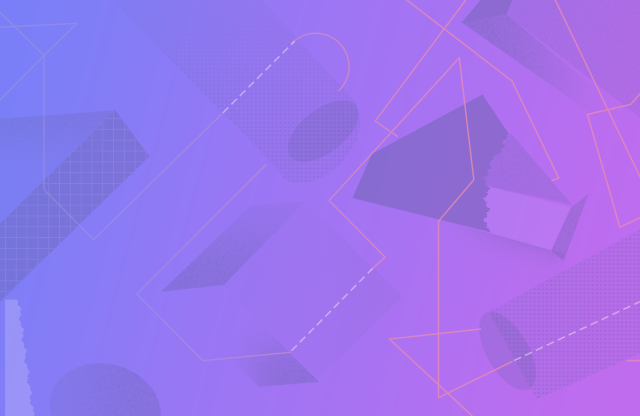
Reproduce this background procedurally as a Shadertoy shader.

```glsl
const vec3 DUSK = vec3(0.40, 0.38, 0.66);
const vec3 PALE = vec3(0.80, 0.76, 0.98);

float fill(float d, float aa) { return smoothstep(-aa, aa, d); }

// Signed distance to a line, positive on the right of a -> b
float side(vec2 p, vec2 a, vec2 b) {
  vec2 d = normalize(b - a);
  return dot(p - a, vec2(d.y, -d.x));
}

// Mask of a convex quad, corners packed in pairs, clockwise
float quad(vec2 p, vec4 m, vec4 n, float aa) {
  float d = min(side(p, m.xy, m.zw), side(p, m.zw, n.xy));
  return fill(min(d, min(side(p, n.xy, n.zw), side(p, n.zw, m.xy))), aa);
}

// Mask of a rotated ellipse
float ellipse(vec2 p, vec2 radii, float angle, float aa) {
  float c = cos(angle), s = sin(angle);
  vec2 q = mat2(c, -s, s, c) * p;
  return fill((1.0 - length(q / radii)) * min(radii.x, radii.y), aa);
}

float segment(vec2 p, vec2 a, vec2 b) {
  vec2 d = b - a;
  return length(p - a - d * clamp(dot(p - a, d) / dot(d, d), 0.0, 1.0));
}

// Distance to three joined segments
float path(vec2 p, vec4 m, vec4 n) {
  return min(segment(p, m.xy, m.zw), min(segment(p, m.zw, n.xy), segment(p, n.xy, n.zw)));
}

float dashes(vec2 p, vec2 a, vec2 b, float aa) {
  float along = dot(p - a, normalize(b - a));
  float gap = 0.9 - abs(fract(along / 2.9) - 0.5) * 2.9;
  return fill(min(gap, 0.17 - segment(p, a, b)), aa);
}

float halftone(vec2 p, float aa) { return fill(0.28 - length(fract(p) - 0.5), aa); }

float torn(float y) { return 0.5 * sin(y * 1.3) + 0.3 * sin(y * 3.7) + 0.15 * sin(y * 9.1); }

vec2 hash2(vec2 p) {
  return fract(sin(vec2(dot(p, vec2(127.1, 311.7)), dot(p, vec2(269.5, 183.3)))) * 4375.5);
}

// Cellular noise: distance to the nearest scattered point
float cellular(vec2 p) {
  float nearest = 1.0;
  for (int i = 0; i < 9; i++) {
    vec2 cell = floor(p) + vec2(i % 3 - 1, i / 3 - 1);
    nearest = min(nearest, length(cell + hash2(cell) - p));
  }
  return nearest;
}

// Distance to all thin outlines
float outlines(vec2 p) {
  float d = path(p, vec4(-1, 93.4, 18.5, 94.4), vec4(10.6, 86.7, -1, 75));
  d = min(d, path(p, vec4(-1, 98, 10.6, 86.7), vec4(10.6, 54.4, 22.5, 42.4)));
  d = min(d, segment(p, vec2(22.5, 42.4), vec2(53.2, 72.5)));
  vec2 q = p - vec2(75.9, 84);
  d = min(d, abs(length(q) - 8.0) + 9.0 * step(q.x + q.y, -0.5));
  d = min(d, path(p, vec4(63.9, 60.4, 32.9, 29.3), vec4(48.8, 13.3, 69.7, 15.3)));
  d = min(d, path(p, vec4(89.4, 35.3, 92.6, 38.2), vec4(79.1, 51.8, 110.4, 86.1)));
  d = min(d, path(p, vec4(110.4, 86.1, 113.9, 56.8), vec4(105.4, 46.8, 105.4, 4.4)));
  d = min(d, segment(p, vec2(105.4, 4.4), vec2(123.1, 13.1)));
  d = min(d, path(p, vec4(112.7, 101, 90.2, 70.9), vec4(95.4, 67.3, 95.5, 67.2)));
  d = min(d, path(p, vec4(96.5, 101, 123.1, 80.5), vec4(134.3, 57.2, 132.7, 56.6)));
  d = min(d, path(p, vec4(155, 78.8, 151.6, 74.9), vec4(141.2, 72.5, 149, 45.4)));
  d = min(d, path(p, vec4(115.5, 20.9, 93.6, 18.5), vec4(114.6, -1, 115, -2)));
  d = min(d, segment(p, vec2(133, 101), vec2(155, 55.1)));
  d = min(d, segment(p, vec2(149, 45.4), vec2(155, 48.2)));
  return min(d, segment(p, vec2(150.8, 13.3), vec2(156, 13.3)));
}

void mainImage(out vec4 fragColor, in vec2 fragCoord) {
  // Units: one hundredth of the canvas height
  vec2 p = 100.0 * fragCoord / iResolution.y;
  float aa = 75.0 / iResolution.y;
  float grain = 0.75 + 0.5 * cellular(p * 1.3);

  // Diagonal gradient
  float t = p.x / 181.0 + 0.15 - p.y * 0.0015;
  vec3 col = mix(vec3(0.48, 0.50, 0.97), vec3(0.62, 0.46, 0.955), smoothstep(0.0, 0.52, t));
  col = mix(col, vec3(0.75, 0.425, 0.935), smoothstep(0.4, 1.0, t));

  // Gridded block, torn strip
  float band = quad(p, vec4(27.7, 73.5, 35.9, 62.4), vec4(-1, 26.5, -1, 45.2), aa);
  float dark = quad(p, vec4(-1, 71.4, 27.7, 73.5), vec4(-1, 45.2, -2, 50), aa)
    * grain * (0.06 + 0.18 * smoothstep(58.0, 74.0, p.y)) + band * 0.36;
  vec2 g = abs(fract(p / 2.6) - 0.5) * 2.6;
  float light = band * fill(0.09 - min(g.x, g.y), aa) * 0.17;
  float strip = min(min(p.x - 1.2, 28.0 - p.y), 8.0 - 0.13 * p.y + torn(p.y) * 0.6 - p.x);
  light += fill(strip, aa) * 0.32;

  // Upper dotted cylinder
  float tube = max(quad(p, vec4(24, 103, 60, 103), vec4(86, 75, 69, 57), aa),
    ellipse(p - vec2(76.5, 66), vec2(12, 7.5), 0.78, aa));
  dark += tube * (0.06 + 0.2 * smoothstep(105.0, 65.0, p.y) * halftone(p, aa));
  dark += ellipse(p - vec2(77.7, 68.5), vec2(10, 5.2), 0.66, aa) * 0.22;

  // Folded sheet
  dark += quad(p, vec4(123, 101, 156, 101), vec4(156, 70, 121.7, 96.6), aa) * grain * 0.16;
  dark += quad(p, vec4(111, 94.6, 121.7, 96.6), vec4(150, 73, 146, 70), aa)
    * grain * smoothstep(150.0, 114.0, p.x) * 0.37;
  dark += quad(p, vec4(111, 94.6, 116.3, 101), vec4(123.5, 101, 121.7, 96.6), aa) * 0.45;

  // Torn rock, open box and its shadow
  float under = side(p, vec2(105, 47.3), vec2(135, 39.2));
  dark += fill(under, aa) * exp(-max(under, 0.0) / 2.5) * grain * 0.25
    * smoothstep(104.0, 124.0, p.x) * smoothstep(137.0, 133.0, p.x);
  float tear = fill(117.0 + max(p.y - 59.0, 0.0) * 0.65 + torn(p.y) - p.x, aa);
  dark += quad(p, vec4(116, 60, 122.9, 67.9), vec4(137.5, 50.8, 116, 55.5), aa)
    * (1.0 - tear) * grain * 0.22;
  light += quad(p, vec4(116, 55.5, 137.2, 50.2), vec4(132.5, 39.8, 116, 44.7), aa)
    * (1.0 - tear) * 0.1;
  dark += quad(p, vec4(137.3, 50.2, 141.5, 53.4), vec4(135.5, 37.3, 132.5, 39.8), aa) * grain * 0.3;
  dark += quad(p, vec4(84.7, 52.4, 89.4, 63), vec4(116, 77.3, 142, 38.2), aa) * tear * 0.45;

  // Faceted cube
  dark += quad(p, vec4(38.8, 29.9, 60.2, 50.6), vec4(73.3, 51.6, 53.8, 31.5), aa)
    * grain * mix(0.34, 0.1, smoothstep(32.0, 52.0, p.y));
  dark += quad(p, vec4(73.3, 51.6, 96.8, 28.7), vec4(76.5, 9, 53.8, 31.5), aa)
    * grain * (0.03 + 0.07 * smoothstep(70.0, 95.0, p.x));
  dark += quad(p, vec4(60, 25, 76.7, 8.2), vec4(62.2, 7, 54, 15), aa)
    * grain * smoothstep(25.0, 9.0, p.y) * smoothstep(54.0, 68.0, p.x) * 0.34;

  // Lower cylinders
  dark += ellipse(p - vec2(25.3, 1.5), vec2(13.5, 11), -0.25, aa)
    * grain * (0.16 + 0.14 * smoothstep(12.0, 34.0, p.x));
  dark += quad(p, vec4(117.5, 25, 156, 46), vec4(156, 16, 129, 4), aa) * (0.08 + 0.22 * halftone(p, aa));
  dark += ellipse(p - vec2(122, 15.6), vec2(10.5, 5), -1.05, aa) * 0.22;
  col = mix(mix(col, DUSK, min(dark, 0.5)), PALE, light);

  // Outlines and dashes
  float warmth = smoothstep(20.0, 110.0, p.x);
  vec3 lineColor = mix(vec3(0.63, 0.58, 0.87), vec3(0.9, 0.54, 0.71), warmth);
  col = mix(col, lineColor, fill(0.17 - outlines(p), aa) * mix(0.5, 0.85, warmth));
  float dash = dashes(p, vec2(53.2, 72.5), vec2(70.7, 90), aa)
    + dashes(p, vec2(69.7, 15.3), vec2(89.4, 35.3), aa)
    + dashes(p, vec2(123.1, 13.1), vec2(156, 28.5), aa);
  fragColor = vec4(mix(col, vec3(0.9, 0.78, 0.95), dash * 0.7), 1.0);
}
```
